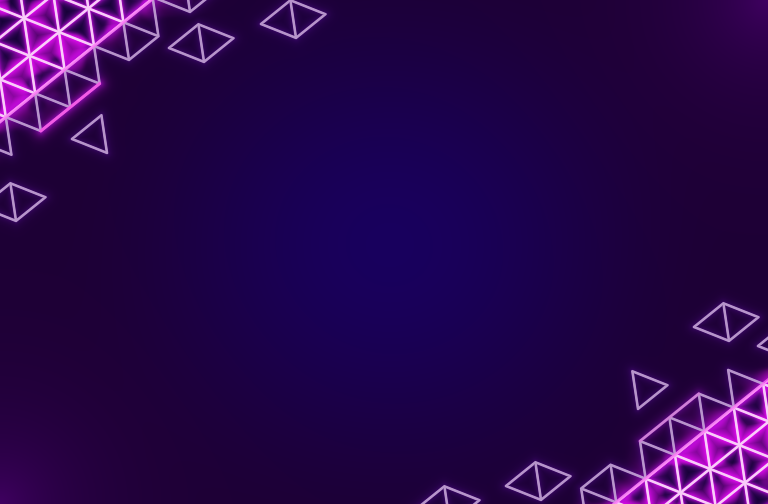
Write a Shadertoy shader that draws this background.

```glsl
// Design space: 768 x 504 units, y pointing down
const vec2 SIZE = vec2(768.0, 504.0);
const vec2 EDGE_A = vec2(29.4, -23.7);
const vec2 EDGE_B = vec2(5.6, 37.6);
const vec2 EDGE_C = EDGE_A + EDGE_B;
const float TRI_HEIGHT = 32.7;

const vec3 NAVY = vec3(0.095, 0.0, 0.365);
const vec3 PLUM = vec3(0.112, 0.0, 0.205);
const vec3 CORNER = vec3(0.25, 0.0, 0.38);
const vec3 INK = vec3(0.045, 0.0, 0.17);
const vec3 VIOLET = vec3(0.36, 0.05, 0.62);
const vec3 MAGENTA = vec3(0.92, 0.04, 0.96);
const vec3 PALE = vec3(0.80, 0.68, 0.86);
const vec3 BRIGHT = vec3(0.98, 0.84, 0.98);

// Diamonds: left corner, then 0 = both halves, -1 = left, 1 = right
const vec3 DIAMONDS[10] = vec3[10](
    vec3(155, -2, 0), vec3(169, 48, 0), vec3(261, 24, 0), vec3(-19, 207, 0),
    vec3(72, 139, -1), vec3(694, 327, 0), vec3(506, 486, 0),
    vec3(415, 510, 0), vec3(758, 346, 0), vec3(603, 395, 1));

float hash(vec2 p) {
    vec3 q = fract(p.xyx * vec3(0.1031, 0.1030, 0.0973));
    q += dot(q, q.yzx + 33.33);
    return fract((q.x + q.y) * q.z);
}

float valueNoise(vec2 p) {
    vec2 i = floor(p), f = fract(p);
    f = f * f * (3.0 - 2.0 * f);
    return mix(mix(hash(i), hash(i + vec2(1, 0)), f.x),
               mix(hash(i + vec2(0, 1)), hash(i + 1.0), f.x), f.y);
}

float segmentDist(vec2 p, vec2 a, vec2 b) {
    vec2 ab = b - a;
    return length(p - a - ab * clamp(dot(p - a, ab) / dot(ab, ab), 0.0, 1.0));
}

float triangleDist(vec2 p, vec2 a, vec2 b, vec2 c) {
    return min(segmentDist(p, a, b), min(segmentDist(p, b, c), segmentDist(p, c, a)));
}

float diamondDist(vec2 p, float halves) {
    float d = 1e4;
    if (halves < 0.5) d = triangleDist(p, vec2(0), EDGE_A, EDGE_C);
    if (halves > -0.5) d = min(d, triangleDist(p, EDGE_A, EDGE_A + EDGE_C, EDGE_C));
    return d;
}

// Ragged outer row of the lattice
float rowDist(vec2 p, float shift) {
    float d = 1e4;
    for (int k = -4; k <= 1; k++) {
        vec2 q = p - (float(k) + shift) * EDGE_A;
        d = min(d, triangleDist(q, vec2(0), EDGE_A, EDGE_C));
        if (k > -3 && k != 0) d = min(d, triangleDist(q, vec2(0), EDGE_B, EDGE_C));
    }
    return d;
}

// Endless lattice in skewed cell coordinates
float latticeDist(vec2 cell) {
    vec3 w = abs(fract(vec3(cell, cell.x - cell.y) + 0.5) - 0.5);
    return TRI_HEIGHT * min(w.x, min(w.y, w.z));
}

float stroke(float d, float halfWidth, float pixel) {
    return 1.0 - smoothstep(halfWidth - 0.6 * pixel, halfWidth + 0.6 * pixel, d);
}

vec3 background(vec2 p) {
    float r = length((p - vec2(390, 245)) * vec2(1.0, 1.08));
    vec3 col = mix(NAVY, PLUM, smoothstep(0.0, 340.0, r));
    float corner = exp(-length(p - vec2(0, 504)) / 65.0)
                 + exp(-length(p - vec2(768, 0)) / 65.0);
    return mix(col, CORNER, min(corner, 1.0));
}

void mainImage(out vec4 fragColor, in vec2 fragCoord) {
    vec2 p = fragCoord / iResolution.xy * SIZE;
    p.y = SIZE.y - p.y;
    float pixel = SIZE.y / iResolution.y;
    vec3 col = background(p);

    // Fold the lower right cluster onto the upper left one
    float side = step(1.0, p.x / SIZE.x + p.y / SIZE.y);
    vec2 q = mix(p, vec2(769, 501) - p, side) - vec2(94, 46);
    vec2 cell = inverse(mat2(EDGE_A, EDGE_B)) * q;
    float inner = 1.0 - smoothstep(-0.02, 0.02, cell.y);
    float dRow = rowDist(q, side);
    float dGrid = min(dRow, mix(1e4, latticeDist(cell), step(cell.y, 0.0)));

    // Dark cells with uneven neon light
    col = mix(col, INK, 0.85 * inner);
    float heat = smoothstep(0.35, 0.8, valueNoise(q / 19.0 + 7.0 + 23.0 * side));
    col = mix(col, VIOLET, 0.75 * inner * exp(-dGrid / 5.0));
    col = mix(col, MAGENTA, inner * exp(-dGrid / mix(2.5, 12.0, heat)));

    // Hot seam and the lit part of the outer edge
    float dSeam = segmentDist(q, -5.0 * EDGE_A, 4.0 * EDGE_A);
    vec2 rimStart = EDGE_B + (side - 2.0) * EDGE_A;
    float dRim = segmentDist(q, rimStart, rimStart + 2.0 * EDGE_A);
    float rim = 1.0 - 0.65 * side;
    col = mix(col, MAGENTA, 0.85 * exp(-dSeam / mix(4.0, 9.0, heat)));
    col = mix(col, MAGENTA, 0.8 * rim * exp(-dRim / 4.0));

    // Scattered diamonds
    float dLoose = 1e4;
    for (int i = 0; i < DIAMONDS.length(); i++)
        dLoose = min(dLoose, diamondDist(p - DIAMONDS[i].xy, DIAMONDS[i].z));

    // Pale strokes with a soft halo
    float dPale = min(dLoose, dRow);
    col = mix(col, VIOLET, 0.55 * exp(-dPale / 3.5));
    col = mix(col, PALE, 0.85 * stroke(dPale, 1.3, pixel));
    col = mix(col, BRIGHT, 0.95 * inner * stroke(dGrid, 1.3, pixel));
    col = mix(col, vec3(1.0, 0.45, 0.97), 0.75 * stroke(dSeam, 1.6, pixel));
    col = mix(col, vec3(1.0, 0.3, 0.92), 0.8 * rim * stroke(dRim, 1.5, pixel));

    fragColor = vec4(col, 1.0);
}
```
